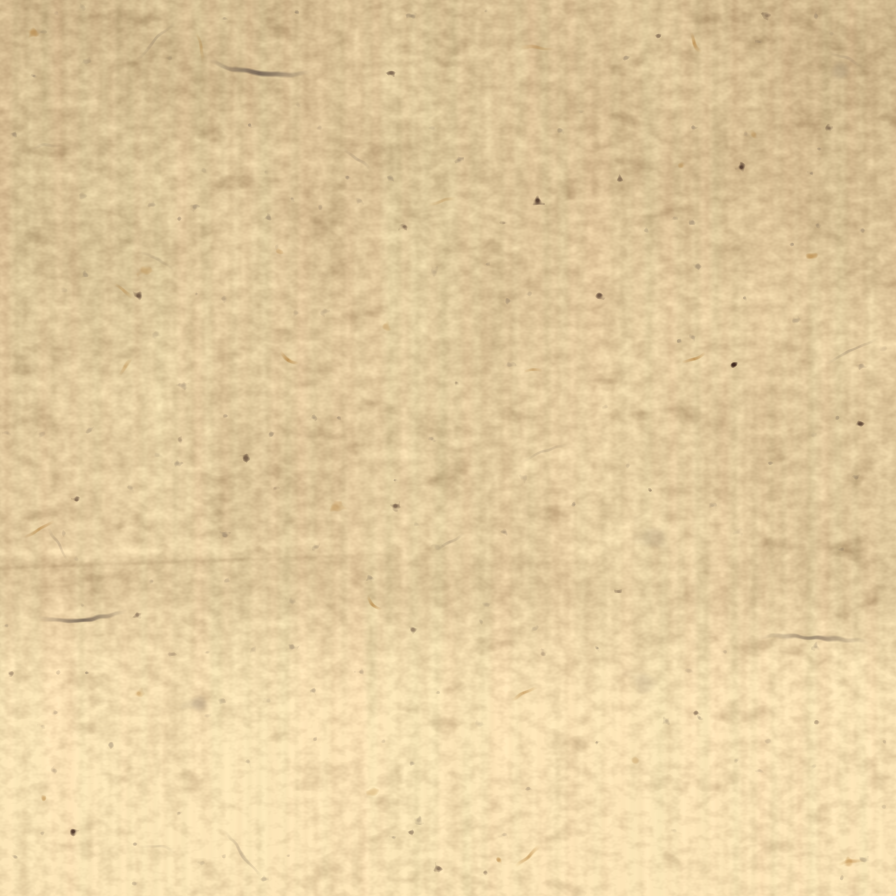
This texture is drawn by a WebGL 1 fragment shader. Its source:

```glsl
precision highp float;
// Aged cream paper with mottled pulp, scan stripes, specks, fibres and a faint crease.
uniform vec2 u_resolution;

const vec3 PAPER_DARK = vec3(0.79, 0.69, 0.525);
const vec3 PAPER_LIGHT = vec3(0.97, 0.88, 0.70);
const vec3 SPECK_INK = vec3(0.22, 0.13, 0.10);
const vec3 FIBRE_GREY = vec3(0.42, 0.36, 0.31);
const vec3 FIBRE_OCHRE = vec3(0.68, 0.47, 0.20);
const float TONE_TOP = 0.33;       // tones run from PAPER_DARK (0) to PAPER_LIGHT (1)
const float TONE_MIDDLE = 0.57;
const float TONE_BOTTOM = 0.99;
const float CLOUD_AMOUNT = 0.30;
const float GRAIN_AMOUNT = 0.46;
const float BLOTCH_AMOUNT = 1.0;
const float STRIPE_AMOUNT = 0.026;
const float STRIPE_COUNT = 96.0;
const float TAU = 6.2831853;

vec3 hash3(vec2 p) {
  vec3 q = fract(p.xyx * vec3(0.1031, 0.1030, 0.0973));
  q += dot(q, q.yxz + 33.33);
  return fract((q.xxy + q.yzz) * q.zyx);
}

vec2 gradientAt(vec2 cell) {
  float angle = TAU * hash3(cell + 17.0).x;
  return vec2(cos(angle), sin(angle));
}

// Gradient noise, roughly -0.7 to 0.7
float noise(vec2 p) {
  vec2 i = floor(p), f = fract(p);
  vec2 w = f * f * f * (f * (f * 6.0 - 15.0) + 10.0);
  vec2 e = vec2(1.0, 0.0);
  float low = mix(dot(gradientAt(i), f), dot(gradientAt(i + e), f - e), w.x);
  float high = mix(dot(gradientAt(i + e.yx), f - e.yx),
                   dot(gradientAt(i + 1.0), f - 1.0), w.x);
  return mix(low, high, w.y);
}

float fbm(vec2 p) {
  float sum = 0.0, gain = 1.0;
  for (int i = 0; i < 3; i++) {
    sum += gain * noise(p);
    p = p * 2.03 + 11.7;
    gain *= 0.6;
  }
  return sum;
}

// Uneven spots, at most one in each grid cell
float specks(vec2 p, float cells, float density, float radius, float seed) {
  vec2 cell = floor(p * cells);
  vec3 place = hash3(cell + seed), kind = hash3(cell + seed + 53.0);
  vec2 offset = (p * cells - cell - 0.2 - 0.6 * place.xy) / cells;
  offset.x *= mix(0.65, 1.0, kind.z);
  float size = radius * mix(0.55, 1.0, place.z);
  float reach = length(offset) * (1.0 + 0.9 * noise(p / radius * 0.7));
  float spot = 1.0 - smoothstep(0.2 * size, 1.3 * size, reach);
  return spot * step(kind.x, density) * mix(0.3, 1.0, kind.y);
}

// Tapered curved hairs; spread limits how far they turn from horizontal
float fibres(vec2 p, float cells, float density, float reach, float width,
             float spread, float seed) {
  vec2 cell = floor(p * cells);
  vec3 place = hash3(cell + seed), kind = hash3(cell + seed + 71.0);
  vec2 q = (p * cells - cell - 0.4 - 0.2 * place.xy) / cells;
  float angle = (place.z - 0.5) * spread;
  float c = cos(angle), s = sin(angle);
  q = vec2(c * q.x + s * q.y, c * q.y - s * q.x);
  float along = q.x / (reach * mix(0.5, 1.0, kind.y));
  q.y -= (kind.z - 0.5) * 0.25 * reach * along * along + 0.003 * noise(p * 60.0);
  float taper = max(0.0, 1.0 - abs(along));
  float hair = 1.0 - smoothstep(0.2 * width, 1.3 * width, abs(q.y));
  return hair * taper * step(kind.x, density) * mix(0.4, 1.0, kind.z);
}

// Soft ridge line around a height
float ridge(float y, float height, float width) {
  float d = (y - height) / width;
  return exp(-d * d);
}

float paperTone(vec2 p) {
  float clouds = fbm(p * vec2(5.0, 7.0));
  float upper = mix(TONE_MIDDLE, TONE_TOP, smoothstep(0.5, 1.0, p.y));
  float edge = smoothstep(0.19, 0.37, p.y + 0.09 * clouds);
  float tone = mix(TONE_BOTTOM, upper, edge);
  tone -= 0.16 * edge * smoothstep(0.3, 0.75, abs(p.x - 0.5) + 0.3 * (p.y - 0.5));
  tone += CLOUD_AMOUNT * clouds * mix(0.7, 1.0, edge);
  tone += GRAIN_AMOUNT * fbm(p * vec2(54.0, 74.0) + 5.0);
  tone -= BLOTCH_AMOUNT * max(0.0, fbm(p * vec2(15.0, 27.0) + 40.0) - 0.26);
  // Crease: a pale ridge over a thin shadow, fading to the right
  float slope = 0.381 + 0.035 * p.x;
  float fade = 1.0 - smoothstep(0.2, 0.6, p.x);
  tone += 0.25 * fade * ridge(p.y, slope, 0.006);
  tone -= 0.34 * fade * ridge(p.y, slope - 0.015, 0.0025) * (0.8 + noise(p * 30.0));
  tone -= 0.10 * ridge(p.y, 0.345, 0.03);
  return clamp(tone, -0.4, 1.12);
}

// Fine vertical stripes with pink and green tints
vec3 stripes(vec2 p) {
  float fine = noise(vec2(p.x * STRIPE_COUNT, p.y * 3.0));
  float tint = noise(vec2(p.x * 70.0, p.y * 2.0 + 9.0)) + 0.4 * noise(vec2(p.x * 9.0, 3.5));
  float comb = 0.2 * sin(TAU * STRIPE_COUNT * p.x);
  return STRIPE_AMOUNT * (vec3(fine + comb) + tint * vec3(0.7, -0.4, -0.1));
}

void main() {
  vec2 p = gl_FragCoord.xy / min(u_resolution.x, u_resolution.y);
  vec3 color = mix(PAPER_DARK, PAPER_LIGHT, paperTone(p)) + stripes(p);
  // Smudges and fibres pressed into the pulp
  color = mix(color, FIBRE_GREY, 0.35 * specks(p, 6.0, 0.16, 0.014, 3.0));
  color = mix(color, FIBRE_OCHRE, 0.65 * fibres(p, 11.0, 0.07, 0.020, 0.0022, 2.6, 21.0));
  color = mix(color, FIBRE_GREY, 0.35 * fibres(p, 9.0, 0.12, 0.035, 0.0019, 2.2, 37.0));
  color = mix(color, FIBRE_GREY, 0.90 * fibres(p, 5.0, 0.08, 0.070, 0.0028, 0.4, 64.0));
  // Specks, from faint dust to dark dots
  color = mix(color, FIBRE_GREY, 0.38 * specks(p, 38.0, 0.10, 0.0034, 81.0));
  color = mix(color, FIBRE_OCHRE, 0.55 * specks(p, 15.0, 0.06, 0.0050, 97.0));
  color = mix(color, SPECK_INK, 0.60 * specks(p, 17.0, 0.07, 0.0036, 113.0));
  color = mix(color, SPECK_INK, 0.95 * specks(p, 8.0, 0.07, 0.0046, 131.0));
  gl_FragColor = vec4(clamp(color, 0.0, 1.0), 1.0);
}
```
